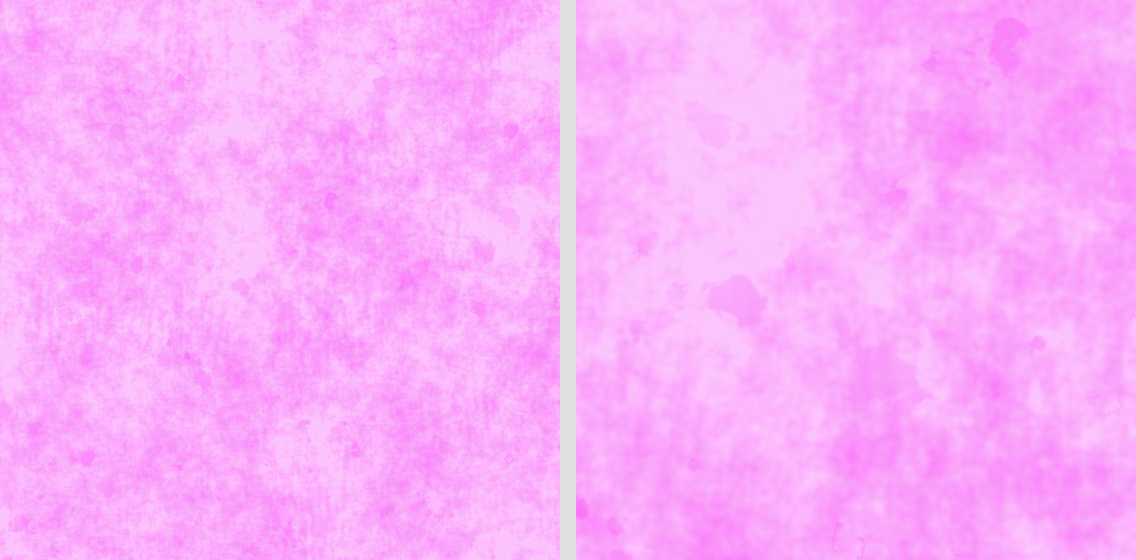
Left, the full canvas; right, a detail of the centre.
Write a WebGL 2 fragment shader that draws this texture.

```glsl
#version 300 es
precision highp float;
// Pink distressed plaster: soft clouds, fine mottling and faint vertical wear,
// all from gradient noise that shifts one tone value. Ragged darker stains,
// small specks and thin curled rims are scattered over jittered grids.

uniform vec2 u_resolution;
out vec4 fragColor;

// Tone is the green channel; red and blue stay almost constant.
const float BASE_TONE = 0.681;
const float DARKEST = 0.46;
const float LIGHTEST = 0.77;
const float CLOUD_SCALE = 4.2;
const float CLOUD_DEPTH = 0.150;
const float MOTTLE_SCALE = 23.0;
const float MOTTLE_DEPTH = 0.098;
const float STREAK_DEPTH = 0.080;
const float WEAVE_DEPTH = 0.022;
const float STAIN_DEPTH = 0.125;
const float SPECK_DEPTH = 0.095;
const float RIM_DEPTH = 0.100;
const float FLAKE_DEPTH = 0.050;

vec2 hash2(vec2 cell) {
    uvec2 h = uvec2(ivec2(cell) + 4096) * uvec2(1597u, 3571u);
    uint n = (h.x ^ h.y) * 747796405u;
    n = ((n >> 15) ^ n) * 277803737u;
    n = (n >> 16) ^ n;
    uint m = n * 1664525u + 10139u;
    m = (m >> 15) ^ m;
    return vec2(n & 65535u, m & 65535u) / 65535.0;
}

float cornerSlope(vec2 cell, vec2 offset) {
    float angle = 6.2832 * hash2(cell).x;
    return dot(vec2(cos(angle), sin(angle)), offset);
}

float gradientNoise(vec2 p) {
    vec2 i = floor(p), f = p - i;
    vec2 w = f * f * f * (f * (f * 6.0 - 15.0) + 10.0);
    vec2 e = vec2(1.0, 0.0);
    float low = mix(cornerSlope(i, f), cornerSlope(i + e, f - e), w.x);
    float high = mix(cornerSlope(i + e.yx, f - e.yx), cornerSlope(i + 1.0, f - 1.0), w.x);
    return mix(low, high, w.y);
}

float fbm(vec2 p, float gain) {
    float sum = 0.0, amplitude = 1.0;
    for (int octave = 0; octave < 4; octave++) {
        sum += amplitude * gradientNoise(p);
        p = mat2(1.6, 1.2, -1.2, 1.6) * p + 17.3;
        amplitude *= gain;
    }
    return sum;
}

// Scattered ragged ellipses; x is their filled coverage, y their broken rim.
vec2 patches(vec2 p, float cells, float radius, float share, float seed) {
    vec2 q = p * cells, home = floor(q), cover = vec2(0.0);
    float ragged = fbm(p * 0.6 / radius + seed, 0.7);
    float soft = max(0.3, 1.5 / (radius * u_resolution.y));
    for (int y = -1; y <= 1; y++) {
        for (int x = -1; x <= 1; x++) {
            vec2 cell = home + vec2(x, y);
            vec2 place = hash2(cell + seed);
            vec2 kind = hash2(cell + seed + 211.0);
            vec2 shape = hash2(cell + seed + 503.0);
            float present = step(kind.x, share);
            vec2 d = (q - cell - place) / cells;
            float angle = (shape.x - 0.5) * 2.4;
            d = mat2(cos(angle), -sin(angle), sin(angle), cos(angle)) * d;
            d /= radius * mix(0.55, 1.15, shape.y) * vec2(0.8, 1.2);
            float dist = length(d) - 1.0 + 1.1 * ragged;
            float strength = present * mix(0.4, 1.0, kind.y);
            float fill = 1.0 - smoothstep(-soft, soft, dist);
            float rim = 1.0 - smoothstep(0.0, soft, abs(dist));
            cover = max(cover, strength * vec2(fill, rim));
        }
    }
    return cover;
}

void main() {
    vec2 p = gl_FragCoord.xy / u_resolution;

    // Broad clouds and fine mottling
    float cloud = fbm(p * CLOUD_SCALE + 5.7, 0.58);
    float mottle = fbm(p * MOTTLE_SCALE + 31.0, 0.83);
    float tone = BASE_TONE + CLOUD_DEPTH * cloud + MOTTLE_DEPTH * mottle;

    // Vertical wear in loose areas, with a faint woven grain
    float worn = smoothstep(-0.1, 0.4, gradientNoise(p * 6.0 + 71.0));
    tone += STREAK_DEPTH * worn * gradientNoise(p * vec2(95.0, 19.0));
    float warp = gradientNoise(p * vec2(190.0, 24.0) + 9.0);
    float weft = gradientNoise(p * vec2(24.0, 190.0) + 43.0);
    tone += WEAVE_DEPTH * (warp + weft);

    // Stains, clustered specks and curled rims, uneven inside
    float uneven = clamp(0.85 + 0.8 * mottle, 0.3, 1.25);
    float cluster = smoothstep(-0.3, 0.25, gradientNoise(p * 7.0 + 157.0));
    vec2 stain = patches(p, 8.5, 0.018, 0.65, 17.0);
    vec2 speck = patches(p, 26.0, 0.0065, 0.45, 91.0);
    vec2 curl = patches(p, 12.0, 0.010, 0.40, 337.0);
    tone -= STAIN_DEPTH * stain.x * uneven + SPECK_DEPTH * speck.x * cluster;
    float broken = smoothstep(-0.1, 0.25, gradientNoise(p * 60.0 + 3.0));
    tone -= RIM_DEPTH * curl.y * broken;

    // Pale flakes gathered where the surface is worn
    float flake = smoothstep(0.22, 0.45, gradientNoise(p * vec2(75.0, 55.0) + 127.0));
    tone += FLAKE_DEPTH * flake * worn;

    tone = clamp(tone, DARKEST, LIGHTEST);
    float edge = mix(0.98, 0.99, smoothstep(0.66, 0.71, tone));
    fragColor = vec4(edge, tone, edge, 1.0);
}
```
